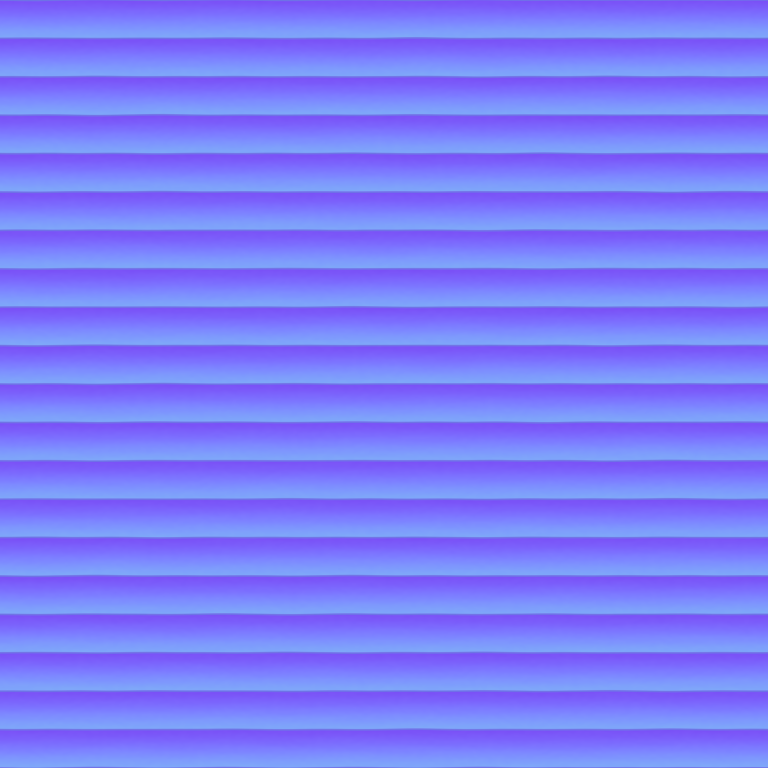
Write a WebGL 2 fragment shader that draws this texture map.

```glsl
#version 300 es
precision highp float;

uniform vec2 u_resolution;
out vec4 fragColor;

// Unit gradient at a lattice cell, wrapped to the period
vec2 cellGradient(vec2 cell, vec2 period) {
    vec2 c = mod(cell, period);
    vec3 p = fract(vec3(c.xyx) * vec3(0.1031, 0.1030, 0.0973));
    p += dot(p, p.yzx + 33.33);
    float angle = 6.28318 * fract((p.x + p.y) * p.z);
    return vec2(cos(angle), sin(angle));
}

// Gradient noise that repeats once over the canvas
float tileNoise(vec2 uv, vec2 period) {
    vec2 p = uv * period;
    vec2 i = floor(p);
    vec2 f = p - i;
    vec2 w = f * f * f * (f * (f * 6.0 - 15.0) + 10.0);
    vec2 e = vec2(1.0, 0.0);
    float a = dot(cellGradient(i, period), f);
    float b = dot(cellGradient(i + e.xy, period), f - e.xy);
    float c = dot(cellGradient(i + e.yx, period), f - e.yx);
    float d = dot(cellGradient(i + e.xx, period), f - e.xx);
    return mix(mix(a, b, w.x), mix(c, d, w.x), w.y);
}

void main() {
    vec2 uv = gl_FragCoord.xy / u_resolution;

    // Twenty slats with slightly uneven edges
    float slatY = uv.y * 20.0 + 0.025 * tileNoise(uv, vec2(12.0, 20.0));
    float height = fract(slatY);
    float seamDistance = min(height, 1.0 - height);

    // Each slat curves from facing up at its foot to facing down at its top
    float drop = 1.0 - height;
    float curve = mix(drop, smoothstep(0.0, 1.0, drop), 0.5);
    float tilt = mix(-0.37, 0.32, curve);

    // Long streaks and fine grain roughen the surface
    float streaks = tileNoise(uv, vec2(10.0, 120.0));
    float grain = tileNoise(uv, vec2(90.0, 180.0));
    tilt += 0.022 * streaks + 0.018 * grain;
    float lean = -0.023 + 0.05 * tilt + 0.012 * grain;

    // The tilt flattens into a narrow, darker groove between slats
    float grooveWidth = max(0.04, 20.0 / u_resolution.y);
    float face = smoothstep(0.0, grooveWidth, seamDistance);
    tilt *= face;

    // Encode the surface normal as colour
    float facing = sqrt(1.0 - lean * lean - tilt * tilt);
    vec3 color = 0.5 + 0.5 * vec3(lean, tilt, facing);
    color *= mix(0.9, 1.0, face);

    fragColor = vec4(color, 1.0);
}
```
